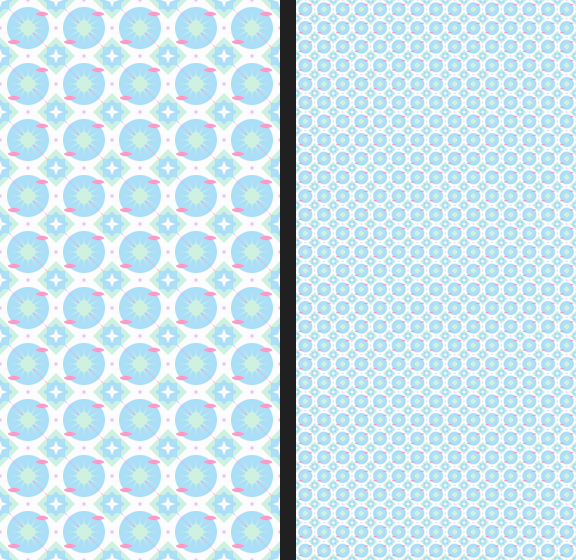
Left, the tile; right, the same tile 3 across and 3 down.
A Shadertoy shader for this pattern:

```glsl
// Pastel tile: rayed discs at cell centres, eight-pointed stars at cell corners,
// with pink petals, small lilac squares and fine dashed diagonals between them.
// Each shape is a signed distance in cell units, laid over the last with soft edges.

const vec2 REPEATS = vec2(5.0, 10.0);
const float TAU = 6.2831853;

const vec3 WHITE = vec3(0.99, 0.99, 1.00);
const vec3 SKY   = vec3(0.67, 0.87, 0.97);
const vec3 MINT  = vec3(0.81, 0.95, 0.88);
const vec3 PINK  = vec3(0.99, 0.60, 0.78);
const vec3 LILAC = vec3(0.88, 0.76, 0.96);
const vec3 MAUVE = vec3(0.91, 0.70, 0.89);

// Coverage of a filled shape
float fill(float d, float px) {
    return clamp(0.5 - d / px, 0.0, 1.0);
}

// Coverage of a band, exact even when thinner than a pixel
float band(float x, float halfWidth, float px) {
    return fill(abs(x) - halfWidth, px) - fill(abs(x) + halfWidth, px);
}

float diamond(vec2 p, float r) {
    return (abs(p.x) + abs(p.y) - r) * 0.7071;
}

float box(vec2 p, float r) {
    return max(abs(p.x), abs(p.y)) - r;
}

// Four-pointed star with straight sides from tip to waist
float sparkle(vec2 p, float tip, float waist) {
    p = abs(p);
    p = vec2(max(p.x, p.y), min(p.x, p.y));
    return dot(p - vec2(tip, 0.0), normalize(vec2(waist, tip - waist)));
}

// Flat petal pointed at both ends
float petal(vec2 p, vec2 size) {
    float x = p.x / size.x;
    return abs(p.y) - size.y * (1.0 - x * x);
}

// Tapering rays around the origin
float rays(vec2 p, float count, float reach, float halfWidth, float px) {
    float sector = TAU / count;
    float a = mod(atan(p.y, p.x) + 0.5 * sector, sector) - 0.5 * sector;
    vec2 q = length(p) * vec2(cos(a), sin(a));
    return band(q.y, halfWidth * max(0.0, 1.0 - q.x / reach), px);
}

// Dashed falling diagonal
float dashes(vec2 p, float count, float halfWidth, float px) {
    float along = abs(fract(p.x * count) - 0.5) - 0.33;
    return band((p.x + p.y) * 0.7071, halfWidth, px) * fill(along, px * count);
}

void mainImage(out vec4 fragColor, in vec2 fragCoord) {
    vec2 grid = fragCoord / iResolution.xy * REPEATS;
    vec2 pixel = REPEATS / iResolution.xy;
    float px = max(pixel.x, pixel.y);

    vec2 centre = fract(grid) - 0.5;         // from the disc
    vec2 corner = fract(grid + 0.5) - 0.5;   // from the star
    vec3 col = WHITE;

    // Discs and diamond backings
    col = mix(col, MINT, fill(diamond(corner, 0.34), px));
    col = mix(col, SKY, fill(length(centre) - 0.375, px));

    // Rays, dashed diagonals and disc hearts
    col = mix(col, MINT, rays(centre, 12.0, 0.31, 0.018, px));
    col = mix(col, MAUVE, dashes(centre, 14.0, 0.0065, px));
    col = mix(col, MINT, fill(diamond(centre, 0.167), px));

    // Corner stars
    float star = min(box(corner, 0.16), diamond(corner, 0.228));
    col = mix(col, SKY, fill(star, px));
    col = mix(col, WHITE, fill(sparkle(corner, 0.128, 0.036), px));

    // Squares halfway along the cell edges
    float squares = min(box(vec2(centre.x, corner.y), 0.026),
                        box(vec2(corner.x, centre.y), 0.026));
    col = mix(col, LILAC, fill(squares, px));

    // A pair of petals on each disc rim
    vec2 rim = centre * sign(centre.x + centre.y) - 0.25;
    col = mix(col, PINK, fill(petal(rim, vec2(0.118, 0.040)), px));

    fragColor = vec4(col, 1.0);
}
```
